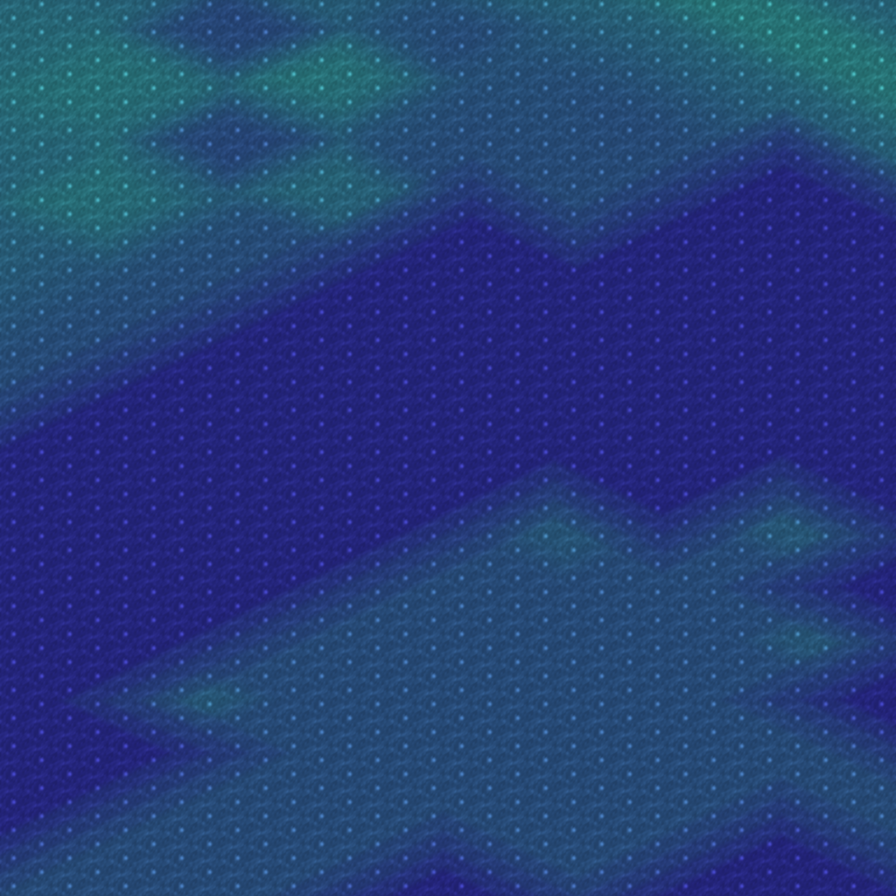
Give the GLSL for this background, as a WebGL 2 fragment shader.

```glsl
#version 300 es
precision highp float;
// Indigo and teal terraces with slanted zigzag edges under a woven glint texture.
uniform vec2 u_resolution;
out vec4 outColor;

const vec3 INDIGO = vec3(0.133, 0.137, 0.465);
const vec3 TEAL = vec3(0.143, 0.277, 0.445);
const vec3 GREEN = vec3(0.145, 0.480, 0.440);
const float SLOPE = 0.49;        // steepness of every terrace edge
const float BAND = 0.021;        // height of one terrace step
const float EDGE_SOFT = 0.007;   // half width of a blurred edge
const float CELLS = 32.0;        // weave repeats across the canvas
const float GRAIN = 12.0;        // noise cells within one weave repeat
const int SPECKS = 6;            // small dots within one weave repeat
const vec2 GLINT_AT = vec2(0.5, 0.1);

// Tinted diamonds: centre, radius, change of level
const int PATCHES = 12;
const vec4 PATCH[PATCHES] = vec4[](
  vec4(0.12, 0.775, 0.09, 0.14), vec4(0.38, 0.91, 0.08, 0.17),
  vec4(0.38, 0.785, 0.08, 0.19), vec4(0.03, 0.92, 0.20, 0.10),
  vec4(0.12, 0.90, 0.10, 0.07), vec4(0.254, 0.967, 0.08, -0.24),
  vec4(0.254, 0.845, 0.07, -0.22), vec4(0.49, 0.97, 0.08, -0.08),
  vec4(0.63, 0.41, 0.07, 0.09), vec4(0.89, 0.41, 0.06, 0.11),
  vec4(0.91, 0.285, 0.05, 0.10), vec4(0.22, 0.22, 0.05, 0.11));

float hash(vec2 p) {
  p = fract(p * vec2(0.317, 0.739));
  p += dot(p, p.yx + 19.19);
  return fract((p.x + p.y) * p.x * 3.7);
}

// Value noise that wraps at the borders of a weave cell
float wrappedNoise(vec2 p) {
  vec2 i = floor(p), f = fract(p);
  f = f * f * (3.0 - 2.0 * f);
  vec2 a = mod(i, GRAIN), b = mod(i + 1.0, GRAIN);
  return mix(mix(hash(a), hash(vec2(b.x, a.y)), f.x),
             mix(hash(vec2(a.x, b.y)), hash(b), f.x), f.y);
}

// Height of a peaked roof above x
float roof(float x, vec2 peak) {
  return peak.y - SLOPE * abs(x - peak.x);
}

// Sideways wedge, positive inside; side is 1 when it opens to the right
float wedge(vec2 p, vec2 tip, float side) {
  return SLOPE * side * (p.x - tip.x) - abs(p.y - tip.y);
}

float stepUp(float edge, float x) {
  return smoothstep(edge - EDGE_SOFT, edge + EDGE_SOFT, x);
}

// Colour level: 0 indigo, 0.5 teal, 1 green
float terraceLevel(vec2 p) {
  float upper = max(roof(p.x, vec2(0.527, 0.759)), roof(p.x, vec2(0.875, 0.815)));
  float lower = max(roof(p.x, vec2(0.618, 0.485)), roof(p.x, vec2(0.872, 0.490)));
  float base = max(roof(p.x, vec2(0.872, 0.068)), roof(p.x, vec2(0.495, 0.030)));

  // Main indigo belt, side notches and bottom hills
  float indigo = min(upper - p.y, p.y - lower);
  indigo = max(indigo, wedge(p, vec2(0.19, 0.16), -1.0));
  indigo = max(indigo, wedge(p, vec2(0.9375, 0.345), 1.0));
  indigo = max(indigo, wedge(p, vec2(0.9375, 0.219), 1.0));
  indigo = max(indigo, base - p.y);

  float away = -indigo;
  float level = 0.16 * stepUp(0.0, away) + 0.14 * stepUp(BAND, away)
              + 0.11 * stepUp(2.0 * BAND, away) + 0.09 * stepUp(3.0 * BAND, away);

  // Greener upper left field and slanted ridge in the corner
  float tint = 0.17 * smoothstep(0.06, 0.24, p.y - upper) * smoothstep(0.75, 0.3, p.x);
  float ridge = p.y + SLOPE * p.x;
  tint += 0.22 * smoothstep(1.20, 1.36, ridge);
  tint += 0.16 * smoothstep(0.075, 0.01, abs(ridge - 1.40));
  for (int i = 0; i < PATCHES; i++) {
    vec2 d = abs(p - PATCH[i].xy);
    float reach = 1.0 - (SLOPE * d.x + d.y) / PATCH[i].z;
    tint += PATCH[i].w * smoothstep(0.0, 0.8, reach);
  }
  return clamp(level + tint * smoothstep(BAND, 3.0 * BAND, away), 0.0, 1.0);
}

// Offset from the nearest mark of the sheared lattice, in upright axes
vec2 toMark(vec2 q, vec2 at) {
  vec2 d = fract(q - at + 0.5) - 0.5;
  return vec2(d.x, d.y + 0.5 * d.x);
}

// Brightness of the weave: fine grain, short flat dashes, specks and bright dots
float weave(vec2 p) {
  vec2 q = p * CELLS;
  q.y -= 0.5 * q.x;
  float light = 0.28 * (wrappedNoise(fract(q) * GRAIN) - 0.5);
  vec2 d = toMark(q, GLINT_AT);
  light += 0.85 * exp(-170.0 * dot(d, d));
  vec2 e = toMark(q, GLINT_AT + vec2(-0.1, 0.45));
  light += 0.30 * exp(-16.0 * e.x * e.x - 200.0 * pow(abs(e.y - 0.15 * e.x), 2.0));
  for (int k = 1; k <= SPECKS; k++) {
    vec2 s = toMark(q, GLINT_AT + float(k) * vec2(0.755, 0.570));
    light += (0.16 + 0.06 * mod(float(k), 3.0)) * exp(-220.0 * dot(s, s));
  }
  return light;
}

void main() {
  vec2 p = gl_FragCoord.xy / u_resolution;
  float level = terraceLevel(p);
  vec3 color = mix(INDIGO, TEAL, min(2.0 * level, 1.0));
  color = mix(color, GREEN, max(2.0 * level - 1.0, 0.0));
  float light = weave(p);
  color *= 1.0 + 0.65 * light;
  color += 0.07 * max(light, 0.0);
  outColor = vec4(color, 1.0);
}
```
